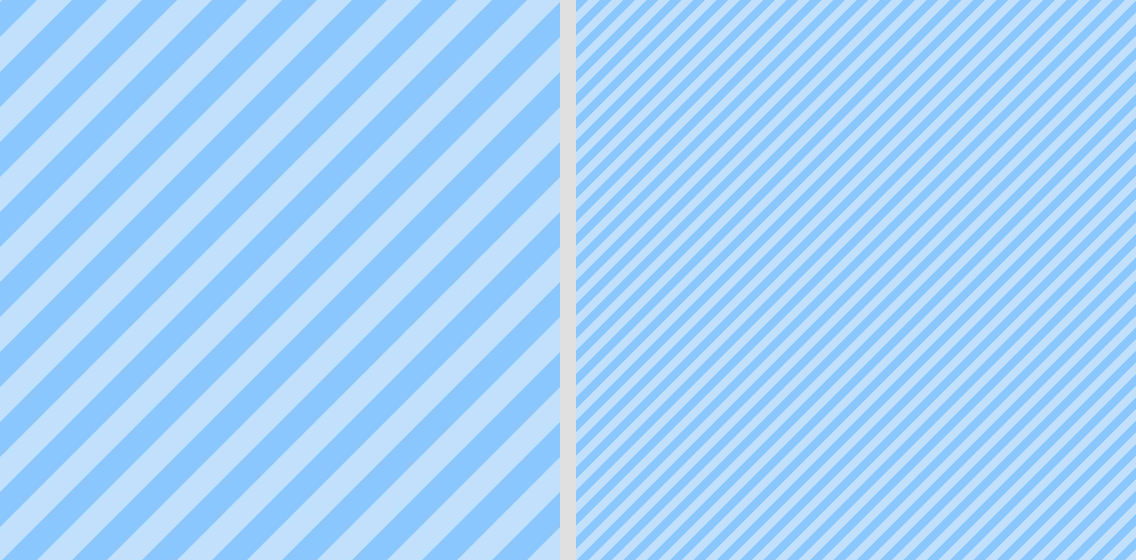
Left: one tile. Right: repeated 3 by 3.
This pattern is drawn by a Shadertoy shader. Its source:

```glsl
// Diagonal candy stripes in two soft blues, rising from lower left to upper right.
// A periodic distance to the stripe edge gives the bands; wrapping value noise
// adds a faint tint that gathers along the edges.

const float REPEATS = 8.0;         // stripe pairs across and down
const float LIGHT_CENTRE = 0.78;   // middle of the light band, in periods
const float LIGHT_WIDTH = 0.5;     // share of a period that is light
const float EDGE_SOFTNESS = 0.014; // half width of the edge blend, in periods
const float RIM_WIDTH = 0.10;      // reach of the tint from an edge, in periods
const float NOISE_CELLS = 128.0;   // noise cells across the canvas

const vec3 DARK_BLUE  = vec3(0.54, 0.78, 1.00);
const vec3 LIGHT_BLUE = vec3(0.76, 0.88, 0.99);
const vec3 DARK_TINT  = vec3(0.56, 0.77, 0.96);
const vec3 LIGHT_TINT = vec3(0.73, 0.89, 1.00);

// Sine hash of a cell, wrapped so that opposite canvas edges agree
float hashCell(vec2 cell) {
    cell = mod(cell, NOISE_CELLS);
    return fract(sin(dot(cell, vec2(12.9898, 78.233))) * 43758.5453);
}

float tilingNoise(vec2 uv) {
    vec2 p = uv * NOISE_CELLS;
    vec2 cell = floor(p);
    vec2 f = fract(p);
    f = f * f * (3.0 - 2.0 * f);
    float lower = mix(hashCell(cell), hashCell(cell + vec2(1.0, 0.0)), f.x);
    float upper = mix(hashCell(cell + vec2(0.0, 1.0)), hashCell(cell + 1.0), f.x);
    return mix(lower, upper, f.y);
}

// Signed distance to the nearest stripe edge in periods, positive in the light band
float stripeDistance(vec2 uv) {
    float phase = REPEATS * (uv.x - uv.y) - LIGHT_CENTRE;
    return 0.5 * LIGHT_WIDTH - abs(fract(phase + 0.5) - 0.5);
}

void mainImage(out vec4 fragColor, in vec2 fragCoord) {
    vec2 uv = fragCoord / iResolution.xy;

    // Stripe coverage, never sharper than a pixel
    float edge = stripeDistance(uv);
    float pixel = REPEATS / min(iResolution.x, iResolution.y);
    float blend = max(EDGE_SOFTNESS, pixel);
    float light = smoothstep(-blend, blend, edge);

    // Faint mottling, strongest beside the edges
    float rim = 1.0 - smoothstep(0.02, RIM_WIDTH, abs(edge));
    float tint = smoothstep(0.55, 0.8, 0.7 * tilingNoise(uv) + 0.3 * rim);

    vec3 darkBand = mix(DARK_BLUE, DARK_TINT, tint);
    vec3 lightBand = mix(LIGHT_BLUE, LIGHT_TINT, tint);
    fragColor = vec4(mix(darkBand, lightBand, light), 1.0);
}
```
